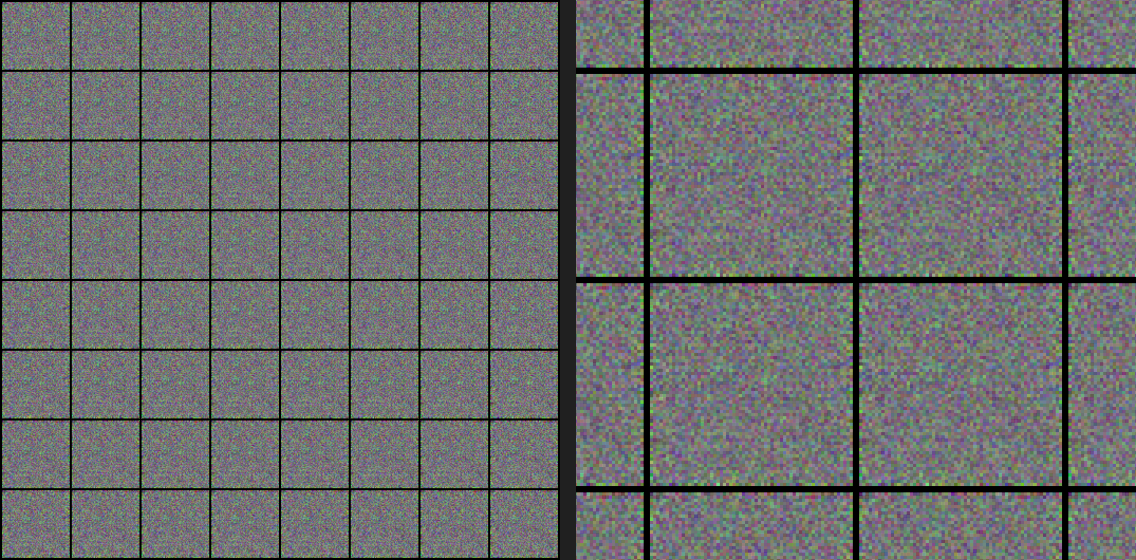
Left, the full canvas; right, a detail of the centre.
Give the GLSL for this pattern, as a Shadertoy shader.

```glsl
vec3 hash3(vec3 p) {
    p = fract(p * vec3(0.1031, 0.1030, 0.0973));
    p += dot(p, p.yxz + 33.33);
    return fract((p.xxy + p.yxx) * p.zyx);
}

// Signed colour deviation of one grain; tiles share most of their noise
vec3 grain(vec2 cell, vec2 tile) {
    cell = clamp(cell, 0.0, 63.0);
    vec3 base = hash3(vec3(cell, 7.0)) + hash3(vec3(cell.yx + 71.0, 43.0)) - 1.0;
    vec3 own = 2.0 * hash3(vec3(cell, 119.0 + tile.x + 8.0 * tile.y)) - 1.0;
    vec3 lattice = 2.0 * hash3(vec3(mod(cell, 4.0), 91.0)) - 1.0;
    vec3 n = 0.8 * base + 0.2 * own + 0.1 * lattice;

    // Green-magenta, red-blue and brightness axes
    vec3 tint = n.x * vec3(-0.04, 0.20, -0.12)
              + n.y * vec3(0.13, -0.03, -0.13)
              + n.z * vec3(0.11);

    // Stronger, dotted colour along the tile border
    vec2 inset = min(cell, 63.0 - cell);
    float border = exp(-0.9 * min(inset.x, inset.y));
    float dotted = mod(cell.x + cell.y, 2.0);
    vec3 rim = cell.y > 61.0 ? vec3(0.07, -0.03, 0.0) : vec3(-0.03, 0.11, -0.07);
    return tint * (1.0 + 0.5 * border) + rim * border * dotted;
}

void mainImage(out vec4 fragColor, in vec2 fragCoord) {
    // 8 tiles of 64 grains with gaps of 2: 530 grains across
    vec2 p = fragCoord / iResolution.xy * 530.0;
    vec2 pixel = 530.0 / iResolution.xy;
    vec2 tile = clamp(floor((p - 1.0) / 66.0), 0.0, 7.0);
    vec2 local = p - 66.0 * tile - 2.0;

    // Blend neighbouring grains over one pixel, keeping contrast constant
    vec2 corner = floor(local - 0.5);
    vec2 blend = clamp((fract(local - 0.5) - 0.5) / pixel + 0.5, 0.0, 1.0);
    vec3 deviation = vec3(0.0);
    float power = 0.0;
    for (int k = 0; k < 4; k++) {
        vec2 offset = vec2(k & 1, k >> 1);
        vec2 w = mix(1.0 - blend, blend, offset);
        float weight = w.x * w.y;
        deviation += weight * grain(corner + offset, tile);
        power += weight * weight;
    }
    vec3 color = vec3(0.462, 0.464, 0.472) + deviation * inversesqrt(power);

    // Black grid lines
    vec2 edge = abs(mod(p + 32.0, 66.0) - 33.0) - 1.0;
    vec2 line = clamp(0.5 - edge / pixel, 0.0, 1.0);
    color *= 1.0 - max(line.x, line.y);

    fragColor = vec4(clamp(color, 0.0, 1.0), 1.0);
}
```
